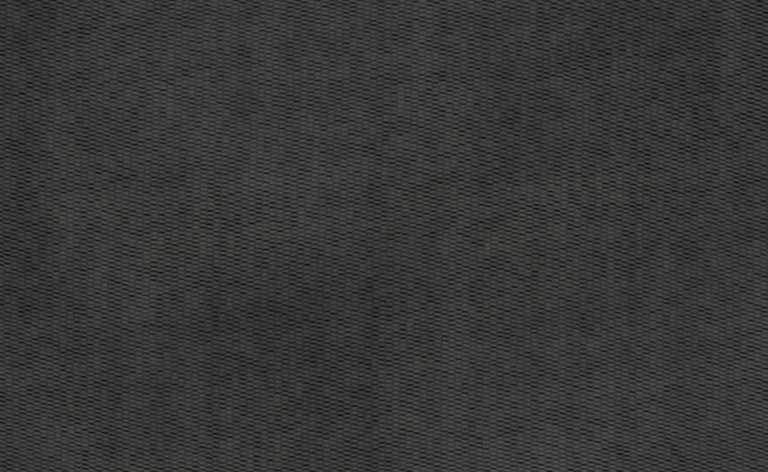
This texture is drawn by a WebGL 2 fragment shader. Its source:

```glsl
#version 300 es
precision highp float;
// Dark charcoal woven cloth: short slanted shadows in staggered columns, with soft worn patches.

uniform vec2 u_resolution;
out vec4 fragColor;

const float TAU = 6.2831853;
const vec2 THREADS = vec2(68.0, 106.0); // columns and rows per canvas height
const float SLANT = 0.2;
const float GRAIN_SCALE = 290.0;
const float FLECK_SCALE = 8.0;
const int TAPS = 3;

float hash(vec2 p) {
    vec3 q = fract(vec3(p.xyx) * vec3(0.1031, 0.1030, 0.0973));
    q += dot(q, q.yzx + 33.33);
    return fract((q.x + q.y) * q.z);
}

// Smooth irregular field of about -1 to 1, built from turned and bent waves
float layeredSines(vec2 p, float frequency, float seed) {
    float sum = 0.0;
    float amplitude = 0.5;
    mat2 turn = mat2(0.74, 0.67, -0.67, 0.74);
    p = p * frequency + seed;
    for (int i = 0; i < 5; i++) {
        p = turn * p + 0.6 * sin(p.yx * 1.3 + seed);
        sum += amplitude * sin(p.x + seed) * cos(p.y * 0.8);
        amplitude *= 0.68;
        p *= 1.6;
    }
    return sum;
}

// Brightness offset of the weave: one shadow per cell, fading into its neighbours
float weave(vec2 p, float strength) {
    vec2 grid = p * THREADS;
    float column = floor(grid.x);
    float x = fract(grid.x) - 0.5;
    float stagger = 0.5 * mod(column, 2.0) + 0.22 * hash(vec2(column, 7.0));
    float row = grid.y + stagger + SLANT * x;
    float depth = 0.6 + 0.8 * hash(vec2(column, floor(row)));
    float shadow = depth * pow(0.5 - 0.5 * cos(TAU * row), 1.5);
    float across = 1.0 - pow(abs(2.0 * x), 3.0);
    float groove = 0.2 - pow(abs(2.0 * x), 4.0);
    float columnTone = hash(vec2(column, 400.0)) - 0.5;
    return strength * across * (0.42 - shadow) + 0.014 * groove + 0.010 * columnTone;
}

// Sparse pale lint specks, one possible speck per cell
float flecks(vec2 p) {
    vec2 cell = floor(p * FLECK_SCALE);
    vec2 centre = 0.2 + 0.6 * vec2(hash(cell + 11.0), hash(cell + 53.0));
    float dist = length(fract(p * FLECK_SCALE) - centre);
    float present = step(0.92, hash(cell + 91.0));
    return present * (1.0 - smoothstep(0.008, 0.03, dist));
}

void main() {
    vec2 p = gl_FragCoord.xy / u_resolution.y;
    float pixel = 1.0 / u_resolution.y;

    // Broad patches, uneven yarn and the gentle drift of the threads
    float patches = layeredSines(p, 3.2, 2.3);
    float wear = layeredSines(p, 6.5, 8.1);
    float yarn = layeredSines(p, 45.0, 4.7);
    vec2 drift = vec2(0.007 * sin(p.y * 3.1 + 1.2 * sin(p.x * 2.0)),
                      0.012 * sin(p.x * 3.7 + 0.8 * sin(p.y * 2.6)));
    drift += 0.0022 * vec2(layeredSines(p, 16.0, 1.4), layeredSines(p, 19.0, 6.2));
    float strength = 0.15 + 0.03 * wear;

    // Averaged samples keep the fine threads smooth
    float cloth = 0.0;
    for (int i = 0; i < TAPS * TAPS; i++) {
        vec2 tap = (vec2(i % TAPS, i / TAPS) + 0.5) / float(TAPS) - 0.5;
        vec2 q = p + tap * pixel;
        float grain = hash(floor(q * GRAIN_SCALE) + 17.0) - 0.5;
        cloth += weave(q + drift, strength) + 0.028 * grain;
    }
    cloth /= float(TAPS * TAPS);

    // Neutral in the shade, faintly green where the cloth is worn
    float tone = 0.218 + cloth + 0.024 * patches + 0.012 * wear + 0.018 * yarn;
    tone += 0.07 * flecks(p);
    vec3 tint = mix(vec3(1.015, 1.0, 0.965), vec3(0.975, 1.02, 0.985),
                    smoothstep(-0.4, 0.7, patches));
    fragColor = vec4(clamp(tone * tint, 0.0, 1.0), 1.0);
}
```
